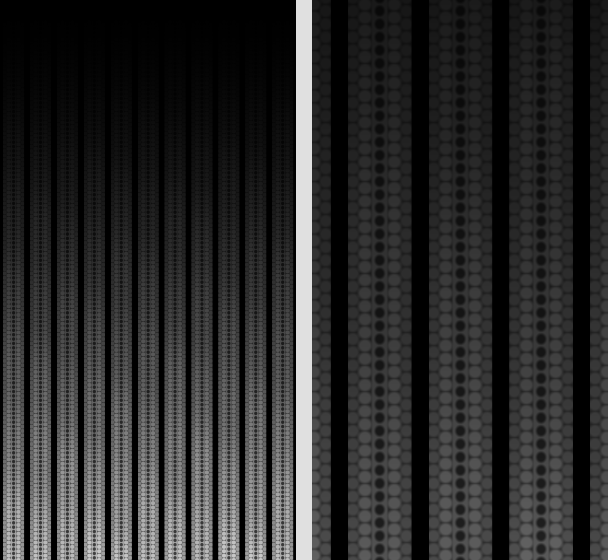
Left: the whole. Right: its middle third, enlarged.
A Shadertoy shader for this pattern:

```glsl
// Eleven knitted vertical ribbons on black, fading from pale grey below to black above.

// Soft-edged oval: 1 inside, 0 outside; p is scaled so the rim lies at length 1.
float oval(vec2 p, float softness) {
    return 1.0 - smoothstep(1.0 - softness, 1.0 + softness, length(p));
}

// Brightness of the knit; side is 0 on the ribbon axis and 1 at its border.
float knit(float side, float row) {
    float stitch = fract(row) - 0.5;
    float shifted = fract(row + 0.5) - 0.5;

    // Dashed border column and the brighter column inside it
    float border = oval(vec2((side - 0.84) / 0.19, stitch / 0.46), 0.35);
    float inner = oval(vec2((side - 0.46) / 0.21, shifted / 0.48), 0.35);

    // Central chain: light links around dark eyes
    float link = 1.0 - smoothstep(0.2, 0.3, side);
    float eye = oval(vec2(side / 0.15, stitch / 0.4), 0.4);

    float shade = 0.58 + 0.42 * border + 0.66 * inner;
    return mix(shade, 1.12 - 0.72 * eye, link);
}

void mainImage(out vec4 fragColor, in vec2 fragCoord) {
    vec2 uv = fragCoord / iResolution.xy;

    // Ribbon repeat: the ribbon fills 0.79 of each pitch
    float across = uv.x * 11.0 - 0.11;
    float offset = abs(fract(across) - 0.395);
    float pixel = 11.0 / iResolution.x;
    float ribbon = 1.0 - smoothstep(-0.5 * pixel, 0.5 * pixel, offset - 0.395);

    // Stitch rows with a slight unevenness from ribbon to ribbon
    float row = uv.y * 128.0;
    float id = floor(across);
    float wear = 1.0 + 0.03 * sin(id * 2.4 + uv.y * 19.0) + 0.02 * sin(id * 5.1 - uv.y * 47.0);

    // Vertical fade
    float fade = 0.62 * pow(1.0 - uv.y, 1.8);
    float grey = fade * wear * knit(offset / 0.395, row) * ribbon;

    fragColor = vec4(vec3(grey), 1.0);
}
```
